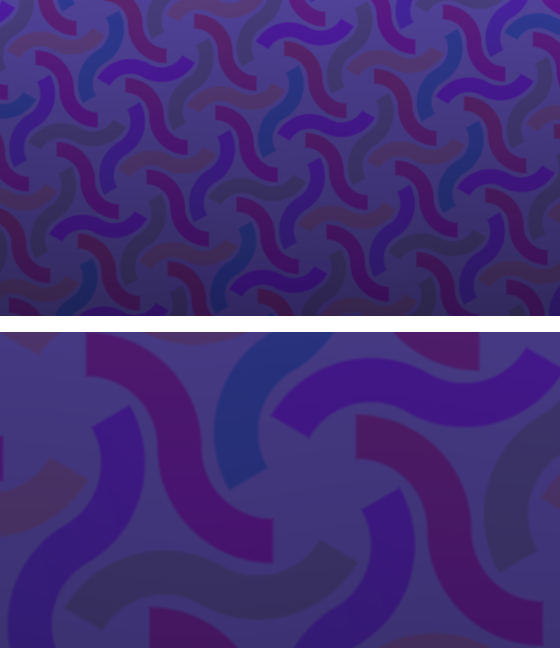
Top, the full canvas; bottom, a detail of the centre.
Give the GLSL for this pattern, as a WebGL 2 fragment shader.

```glsl
#version 300 es
precision highp float;
// Triangular lattice of S-shaped ribbons, three per cell, turned by 60 degrees
// so that six ends swirl round each lattice point. Each ribbon is two quarter
// arcs; its colour follows its cell, under a wash that darkens downward.
uniform vec2 u_resolution;
out vec4 fragColor;

// Geometry: canvas height = 1, ribbon sizes in lattice units
const float SPACING = 0.2977;
const vec2 ORIGIN = vec2(0.0683, 0.7623);
const float TILT = -0.2967;
const float TURN = 1.0471976;
const float ARC_RADIUS = 0.331;
const float HALF_WIDTH = 0.078;
const float SOFTNESS = 0.006;

// Muted colours at the top edge
const vec3 GROUND = vec3(0.312, 0.258, 0.592);
const vec3 MAGENTA = vec3(0.345, 0.095, 0.535);
const vec3 CRIMSON = vec3(0.355, 0.145, 0.435);
const vec3 VIOLET = vec3(0.300, 0.105, 0.620);
const vec3 BLUE = vec3(0.180, 0.225, 0.565);
const vec3 GREY = vec3(0.275, 0.238, 0.480);
const vec3 BROWN = vec3(0.345, 0.235, 0.480);

// Wash and wear
const float BOTTOM_LIGHT = 0.62;
const float MOTTLE = 0.03;
const vec4 PATCH = vec4(0.532, 0.0, 1.07, 0.174);
const vec3 PATCH_TINT = vec3(1.01, 0.95, 1.03);

float hash(vec2 p) {
  return fract(sin(dot(p, vec2(127.1, 311.7))) * 43758.5453);
}

float noise(vec2 p) {
  vec2 i = floor(p), f = fract(p);
  f = f * f * (3.0 - 2.0 * f);
  return mix(mix(hash(i), hash(i + vec2(1, 0)), f.x),
             mix(hash(i + vec2(0, 1)), hash(i + vec2(1, 1)), f.x), f.y);
}

vec2 direction(float angle) {
  return vec2(cos(angle), sin(angle));
}

// Two quarter arcs, point-symmetric about the centre, with square ends
float ribbonDistance(vec2 p) {
  if (p.y < 0.0) p = -p;
  p.x += ARC_RADIUS;
  return max(abs(length(p) - ARC_RADIUS) - HALF_WIDTH, -p.x);
}

// Colour by orientation and cell; along runs from 0 to 1 down the ribbon
vec3 ribbonColor(int orient, vec2 cell, float along) {
  float band = mod(cell.y, 3.0);
  bool odd = mod(cell.x + floor(cell.y / 3.0), 2.0) > 0.5;
  if (orient == 0) {
    float red = band > 1.5 ? 0.85 : 0.6 * hash(cell + 3.0);
    float drift = 0.5 * (0.5 - along);
    return mix(MAGENTA, CRIMSON, clamp(red + drift, 0.0, 1.0));
  }
  if (orient == 1) {
    if (band < 0.5) return odd ? VIOLET : BROWN;
    if (band > 1.5) return odd ? BROWN : VIOLET;
    if (!odd) return GREY;
    return mod(cell.x + 5.0 * cell.y, 8.0) == 4.0 ? BLUE : BROWN;
  }
  if (band < 0.5) return odd ? BLUE : GREY;
  if (band < 1.5) return mix(VIOLET, BLUE, 0.1 + 0.25 * along);
  return mod(cell.x + cell.y, 4.0) < 0.5 ? BLUE : GREY;
}

void main() {
  vec2 pos = gl_FragCoord.xy / u_resolution.y;
  float edge = SOFTNESS + 0.8 / (u_resolution.y * SPACING);
  mat2 lattice = mat2(direction(TILT), direction(TILT - TURN));
  vec2 uv = inverse(lattice) * (pos - ORIGIN) / SPACING;
  vec3 color = GROUND;

  // Ribbons: each orientation sits on one kind of lattice edge
  for (int orient = 0; orient < 3; orient++) {
    vec2 offset = orient == 0 ? vec2(0.5, 0.0)
                : orient == 1 ? vec2(0.5, -0.5) : vec2(0.0, -0.5);
    float angle = orient == 0 ? 0.0 : orient == 1 ? TURN : -TURN;
    vec2 axis = direction(angle);
    mat2 unturn = mat2(axis.x, -axis.y, axis.y, axis.x);
    vec2 nearest = round(uv - offset);
    for (int y = -1; y <= 1; y++) {
      for (int x = -1; x <= 1; x++) {
        vec2 cell = nearest + vec2(x, y);
        vec2 p = unturn * (lattice * (uv - offset - cell));
        float cover = 1.0 - smoothstep(-edge, edge, ribbonDistance(p));
        float along = clamp(0.5 - 0.5 * p.y / ARC_RADIUS, 0.0, 1.0);
        color = mix(color, ribbonColor(orient, cell, along), cover);
      }
    }
  }

  // Downward wash, soft mottling and one faintly tinted patch
  color *= mix(BOTTOM_LIGHT, 1.0, pos.y);
  color *= 1.0 + MOTTLE * (noise(pos * 5.0) - 0.5);
  vec2 inside = step(PATCH.xy, pos) * step(pos, PATCH.zw);
  color *= mix(vec3(1.0), PATCH_TINT, inside.x * inside.y);
  fragColor = vec4(color, 1.0);
}
```
